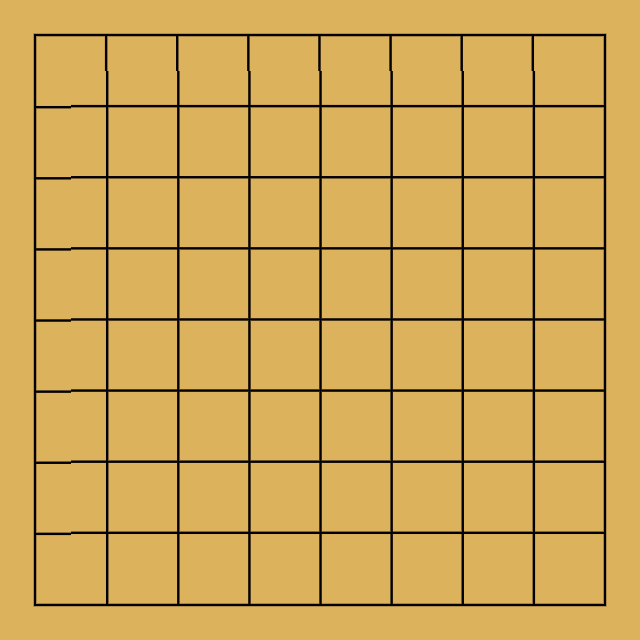
Write a Shadertoy shader that draws this pattern.

```glsl
// Line offset inside a tile: edge tiles are turned, which flips the sign
vec2 lineOffset(vec2 tile) {
    float x = tile.x < 0.5 || (tile.x < 7.5 && tile.y > 7.5) ? -1.0 : 1.0;
    float y = tile.y < 0.5 || (tile.y < 7.5 && tile.x < 0.5) ? -1.0 : 1.0;
    return 0.0075 * vec2(x, y);
}

// Signed distance to the ruled lines, in tile units
float gridDistance(vec2 p) {
    float halfWidth = 0.0172;
    vec2 tile = clamp(floor(p), 0.0, 8.0);
    vec2 toLine = abs(p - tile - 0.5 - lineOffset(tile));
    float lines = min(toLine.x, toLine.y) - halfWidth;

    // Trim the lines at the outer frame
    vec2 fromCentre = abs(p - 4.5);
    float frame = max(fromCentre.x, fromCentre.y) - 4.0075 - halfWidth;
    return max(lines, frame);
}

void mainImage(out vec4 fragColor, in vec2 fragCoord) {
    // Nine tiles across the canvas, with lines through the tile centres
    float side = min(iResolution.x, iResolution.y);
    vec2 p = 9.0 * (fragCoord - 0.5 * iResolution.xy) / side + 4.5;

    // Antialiased ink over plain wood
    float ink = clamp(0.5 - gridDistance(p) * side / 9.0, 0.0, 1.0);
    vec3 wood = vec3(0.863, 0.698, 0.361);
    fragColor = vec4(mix(wood, vec3(0.01, 0.0, 0.0), ink), 1.0);
}
```
